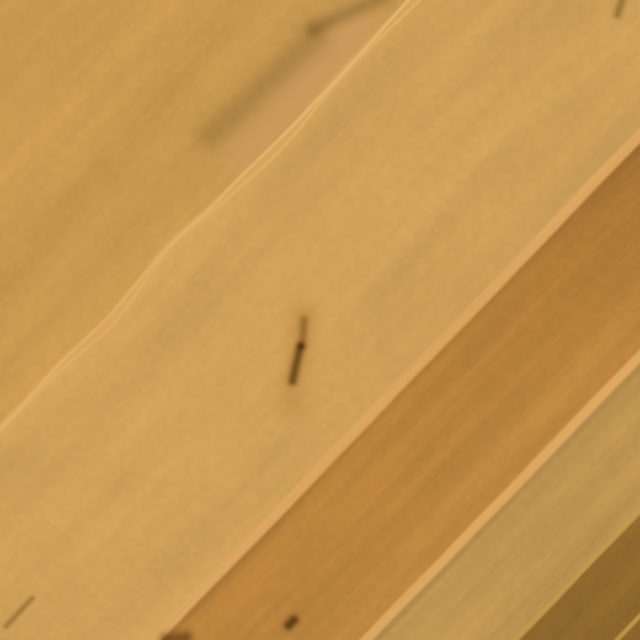
This texture is drawn by a three.js fragment shader. Its source:

```glsl
// Diagonal honey-coloured wood planks with pale seams, soft grain and small knots.
varying vec2 vUv;

const vec2 ALONG = vec2(0.694, 0.720);
const vec2 ACROSS = vec2(-0.720, 0.694);

const vec3 HONEY = vec3(0.785, 0.600, 0.315);
const vec3 PALE = vec3(0.808, 0.627, 0.352);
const vec3 AMBER = vec3(0.720, 0.505, 0.235);
const vec3 STRAW = vec3(0.745, 0.580, 0.315);
const vec3 UMBER = vec3(0.560, 0.410, 0.180);
const vec3 ROSE = vec3(0.800, 0.605, 0.375);
const vec3 SEAM = vec3(0.860, 0.655, 0.385);
const vec3 THREAD = vec3(0.895, 0.715, 0.440);
const vec3 KNOT = vec3(0.350, 0.220, 0.060);

float hash(vec2 p) {
  return fract(sin(dot(p, vec2(127.1, 311.7))) * 43758.5);
}

// Layered, warped sines, roughly -1 to 1
float waves(vec2 p) {
  float sum = 0.0;
  float amp = 0.5;
  for (int i = 0; i < 5; i++) {
    sum += amp * sin(p.x + 1.4 * sin(p.y + float(i))) * cos(0.7 * p.y + 0.8 * sin(p.x));
    p = mat2(0.8, -0.6, 0.6, 0.8) * p * 1.7 + 2.3;
    amp *= 0.62;
  }
  return sum;
}

// Smooth cell-to-cell mottling, 0 to 1
float mottle(vec2 p) {
  vec2 c = floor(p);
  vec2 f = smoothstep(0.0, 1.0, fract(p));
  float low = mix(hash(c), hash(c + vec2(1.0, 0.0)), f.x);
  float high = mix(hash(c + vec2(0.0, 1.0)), hash(c + 1.0), f.x);
  return mix(low, high, f.y);
}

float bump(float x, float center, float width) {
  float d = (x - center) / width;
  return exp(-d * d);
}

float band(float d, float halfWidth, float blur) {
  return 1.0 - smoothstep(halfWidth - blur, halfWidth + blur, abs(d));
}

// Soft stroke from a to b
float stroke(vec2 p, vec2 a, vec2 b, float radius) {
  vec2 ab = b - a;
  float t = clamp(dot(p - a, ab) / dot(ab, ab), 0.0, 1.0);
  return bump(length(p - a - ab * t), 0.0, radius);
}

// Replaces the plank below an edge
vec3 plank(vec3 below, vec3 above, float v, float edge) {
  return mix(below, above, smoothstep(edge - 0.003, edge + 0.003, v));
}

void main() {
  vec2 p = vUv;
  float u = dot(p, ALONG);
  float v = dot(p, ACROSS);
  float wander = 0.0012 * waves(vec2(u * 14.0, 1.0));

  // Wavy upper seam
  float wavy = 0.229 - 0.008 * bump(u, 0.47, 0.07) + 0.007 * bump(u, 0.63, 0.07)
             - 0.007 * bump(u, 0.87, 0.10) + wander;

  // Planks from the lower right corner upward
  vec3 col = UMBER * (1.0 + 0.5 * (v + 0.62));
  col = plank(col, STRAW, v, -0.581);
  vec3 amber = AMBER + vec3(0.025, 0.025, 0.020) * bump(v, -0.37, 0.06)
             - vec3(0.035, 0.030, 0.020) * smoothstep(0.75, 1.3, u);
  col = plank(col, amber, v, -0.412);
  col = plank(col, PALE, v, -0.173);
  col = plank(col, HONEY, v, wavy);

  // Broad bands and fine fibres running along the planks
  float inner = 1.0 - smoothstep(-0.18, -0.16, v);
  float broad = waves(vec2(v * 26.0 + 0.4 * sin(u * 5.0), u * 2.2));
  float fibre = waves(vec2(v * 110.0 + 2.0, u * 4.0 + 5.0));
  col *= 1.0 + 0.045 * broad + mix(0.014, 0.040, inner) * fibre;
  col *= 1.0 + 0.025 * waves(p * 9.0 + 3.0);
  col *= 0.985 + 0.03 * mottle(p * 120.0);

  // Shaded streak and rosy patch beside the wavy seam
  float upper = smoothstep(wavy - 0.003, wavy + 0.003, v);
  float rosy = stroke(p, vec2(0.39, 0.77), vec2(0.56, 0.96), 0.045);
  col = mix(col, ROSE, 0.75 * rosy * upper);
  float shade = 0.35 * stroke(p, vec2(0.33, 0.79), vec2(0.49, 0.94), 0.025)
              + 0.45 * stroke(p, vec2(0.49, 0.955), vec2(0.60, 1.005), 0.013);
  col = mix(col, UMBER * 0.9, shade * upper);

  // Straight seams, each with a thin shadow under it
  float seams = max(band(v + 0.173 + wander, 0.0085, 0.0035),
                    band(v + 0.412 - wander, 0.0075, 0.0030));
  float thin = max(band(v + 0.581 + wander, 0.0035, 0.0025),
                   band(v + 0.694, 0.0035, 0.0025));
  float shadow = bump(v, -0.186, 0.006) + bump(v, -0.424, 0.006);
  col *= 1.0 - 0.07 * shadow;
  col = mix(col, SEAM * (1.0 + 0.03 * fibre), 0.92 * seams);
  col = mix(col, SEAM * vec3(0.90, 0.92, 0.82), 0.85 * thin);

  // Split bright threads of the wavy seam
  float split = 0.004 + 0.003 * sin(u * 17.0);
  float glow = 0.55 + 0.35 * smoothstep(0.5, 1.05, u);
  col = mix(col, SEAM, 0.65 * band(v - wavy, 0.008, 0.004));
  col = mix(col, THREAD, glow * band(v - wavy - split, 0.0025, 0.002));
  col = mix(col, THREAD, 0.6 * glow * band(v - wavy + split, 0.002, 0.002));

  // Knots and small marks
  float halo = stroke(p, vec2(0.475, 0.505), vec2(0.455, 0.375), 0.024);
  col = mix(col, AMBER, 0.45 * halo);
  float knots = 0.75 * stroke(p, vec2(0.469, 0.458), vec2(0.457, 0.405), 0.0075)
              + 0.40 * stroke(p, vec2(0.475, 0.500), vec2(0.472, 0.460), 0.0075);
  knots = max(knots, 0.9 * stroke(p, vec2(0.451, 0.023), vec2(0.459, 0.031), 0.008));
  knots = max(knots, 0.65 * stroke(p, vec2(0.26, 0.0), vec2(0.29, 0.004), 0.011));
  knots = max(knots, 0.35 * stroke(p, vec2(0.01, 0.022), vec2(0.05, 0.065), 0.005));
  knots = max(knots, 0.40 * stroke(p, vec2(0.965, 0.978), vec2(0.972, 1.0), 0.007));
  col = mix(col, KNOT, clamp(knots, 0.0, 1.0));

  gl_FragColor = vec4(col, 1.0);
}
```
